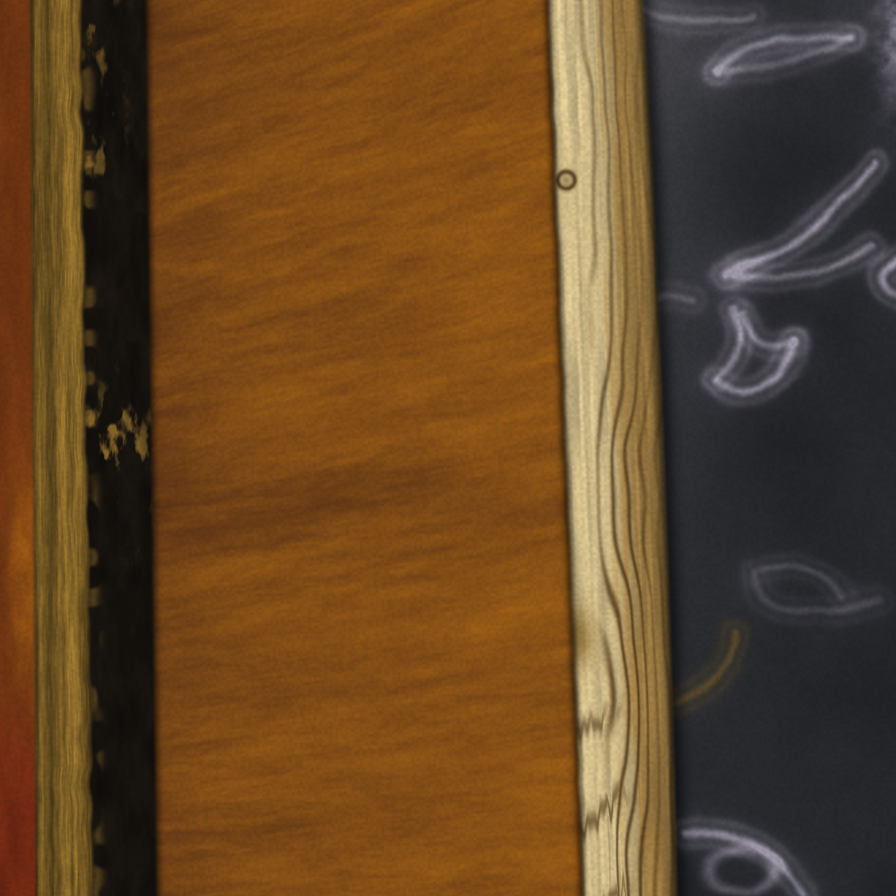
This texture is drawn by a Shadertoy shader. Its source:

```glsl
const vec3 RUST = vec3(.42, .2, .07);
const vec3 AMBER = vec3(.62, .35, .08);
const vec3 GOLD = vec3(.5, .38, .15);
const vec3 SOOT = vec3(.075, .062, .048);
const vec3 BROWN = vec3(.39, .22, .085);
const vec3 HONEY = vec3(.6, .36, .085);
const vec3 CREAM = vec3(.82, .74, .54);
const vec3 TAN = vec3(.61, .48, .26);
const vec3 UMBER = vec3(.27, .18, .07);
const vec3 SLATE = vec3(.145, .152, .168);
const vec3 HAZE = vec3(.29, .29, .31);
const vec3 SMOKE = vec3(.66, .63, .7);
const float SOFT = .0028;
const float SPECKLE = .05;
const float WISP_WIDTH = .005;

float hash(vec2 p) {
  vec3 q = fract(p.xyx * .1031);
  q += dot(q, q.yzx + 33.33);
  return fract((q.x + q.y) * q.z);
}

float noise(vec2 p) {
  vec2 i = floor(p), f = fract(p), e = vec2(1, 0);
  f *= f * (3. - 2. * f);
  return mix(mix(hash(i), hash(i + e), f.x),
    mix(hash(i + e.yx), hash(i + 1.), f.x), f.y);
}

float fbm(vec2 p) {
  float sum = 0., amp = .533;
  for (int i = 0; i < 4; i++) {
    sum += amp * noise(p);
    p = p * 2.03 + 17.;
    amp *= .5;
  }
  return sum;
}

float after(float x, float edge) { return smoothstep(-SOFT, SOFT, x - edge); }

float bump(float x, float centre, float width) {
  x = (x - centre) / width;
  return exp(-x * x);
}

// Curved filament with a halo and a parallel strand
float wisp(vec2 p, vec4 ends, vec2 bend, float gain) {
  float d = 1.;
  vec2 a = ends.xy;
  for (float s = .1; s < 1.05; s += .1) {
    vec2 b = mix(mix(ends.xy, bend, s), mix(bend, ends.zw, s), s);
    vec2 pa = p - a, ba = b - a;
    d = min(d, length(pa - ba * clamp(dot(pa, ba) / dot(ba, ba), 0., 1.)));
    a = b;
  }
  d /= WISP_WIDTH;
  return gain * (bump(d, 0., 1.) + .3 * bump(d, 2.6, 1.) + .28 * exp(-d / 3.));
}

vec3 rustStrip(vec2 p) {
  float glow = bump(p.y, .34, .13) * smoothstep(0., .025, p.x);
  vec3 col = mix(RUST, AMBER, glow * fbm(p * vec2(50, 18)) * 1.4);
  col.g *= 1. - .25 * smoothstep(.28, .1, p.y);
  return col * (.85 + .3 * fbm(p * vec2(60, 14)));
}

// Lengthwise gold fibres
vec3 goldStrip(vec2 p, float u) {
  float fibre = mix(noise(vec2(u * 17., p.y * 4.)), noise(vec2(u * 36., p.y * 45.)), .4);
  float shade = .3 * bump(u, .3, .15) + .45 * bump(u, 0., .08) + .3 * bump(u, 1., .08);
  return GOLD * (.62 + .7 * fibre) * (1. - shade);
}

vec3 sootStrip(vec2 p, float u) {
  float wear = smoothstep(.56, .76, fbm(p * vec2(70, 32) + 5.));
  float upper = smoothstep(.64, .8, p.y) * bump(u, .3, .35);
  float middle = bump(p.y, .49, .07) * bump(u, .5, .5);
  float rim = bump(u, .08, .1) * smoothstep(.45, .7, noise(p * vec2(60, 45)));
  vec3 col = SOOT * (.65 + .8 * fbm(p * vec2(80, 25)));
  return mix(col, GOLD, min(wear * (.65 * upper + 1.4 * middle) + .5 * rim, 1.));
}

// Broad panel with slanting grain
vec3 brownPanel(vec2 p, float u) {
  vec2 q = vec2(p.x, p.y - mix(.06, .3, p.y) * p.x + .012 * fbm(p * 9.));
  float light = .6 * fbm(q * vec2(3, 16)) + .65 * fbm(q * vec2(13, 85))
    + .16 * noise(q * vec2(60, 270)) - .31 + .23 * u;
  light += .22 * bump(p.y, .31, .07) + .12 * bump(p.y, .72, .12);
  light -= .3 * bump(p.y, .44, .06) * (1. - .7 * u) + .2 * bump(p.y, 1., .08) * (1. - u);
  light -= .18 * bump(u, 0., .12);
  float seam = .45 * bump(u, 0., .012) + .5 * bump(u, 1., .013);
  return mix(BROWN, HONEY, clamp(light, -.2, 1.15)) * (1. - seam);
}

// Pale board with wavering rings and a knot
vec3 paleBoard(vec2 p, float u) {
  float phase = u * 6.5 + 2.2 * noise(vec2(u * 2., p.y * 4.5)) + .5 * noise(p * vec2(40, 18));
  float fibre = noise(vec2(u * 28., p.y * 9.));
  vec3 col = mix(CREAM, TAN, smoothstep(.4, .72, u + .25 * fibre - .12)) * (.84 + .25 * fibre);
  float ring = pow(.5 + .5 * sin(6.283 * phase), 4.) * smoothstep(.22, .4, u);
  ring *= (1. - .55 * smoothstep(.65, .85, u)) * mix(.75, .4, smoothstep(.35, .8, p.y));
  float curl = bump(fract(u * .9 + .3 * fibre - p.y * 9.6), .5, .1);
  curl *= .6 * smoothstep(.24, .18, p.y) * smoothstep(.6, .35, u);
  float r = length(p - vec2(.632, .799));
  float knot = .8 * bump(r, .0095, .003) + .35 * bump(r, 0., .006);
  col = mix(col, UMBER, max(max(ring, curl), knot));
  col = mix(col, GOLD, .75 * bump(p.y, .29, .035) * bump(u, .05, .16));
  return col * (1. - .5 * bump(u, 0., .04) - .6 * bump(u, 1., .07));
}

vec3 smokyPanel(vec2 p, float edge) {
  vec2 q = p + .012 * (vec2(fbm(p * 22.), fbm(p * 22. + 40.)) - .5);
  // Upper drifts
  float s = wisp(q, vec4(.72, .99, .84, .98), vec2(.77, .97), .4);
  s += wisp(q, vec4(.8, .92, .95, .957), vec2(.84, .965), .6);
  s += wisp(q, vec4(.8, .918, .95, .957), vec2(.89, .928), .4);
  // Slanting plume
  s += wisp(q, vec4(.81, .695, .977, .815), vec2(.92, .735), .85);
  s += wisp(q, vec4(.82, .694, .972, .725), vec2(.93, .685), .55);
  s += wisp(q, vec4(1.01, .715, 1.01, .67), vec2(.96, .69), .7);
  // Closed curl
  s += wisp(q, vec4(.82, .657, .797, .578), vec2(.84, .61), .6);
  s += wisp(q, vec4(.797, .575, .887, .618), vec2(.855, .535), .7);
  s += wisp(q, vec4(.885, .618, .83, .65), vec2(.845, .6), .5);
  // Faint loop, base swirl and fleck
  s += wisp(q, vec4(.84, .36, .94, .335), vec2(.9, .385), .25);
  s += wisp(q, vec4(.84, .355, .98, .33), vec2(.86, .29), .22);
  s += wisp(q, vec4(.765, .068, .9, 0), vec2(.85, .08), .65);
  s += .5 * bump(length((q - vec2(.828, .028)) * vec2(.8, 1.2)), .03, .007);
  s += wisp(q, vec4(.738, .668, .772, .666), vec2(.755, .675), .4);
  s += bump(length((p - vec2(1, .955)) * vec2(3, 1)), 0., .07) * fbm(p * 75.);
  float arc = wisp(q, vec4(.758, .215, .82, .295), vec2(.814, .235), .4);
  float mist = bump(p.x, edge, .08) * p.y + smoothstep(.78, 1., p.y) * fbm(p * 14.);
  vec3 col = mix(SLATE * (.75 + .4 * fbm(p * 7.)), HAZE, .55 * mist);
  col = mix(col, SMOKE, min(s * (.5 + .6 * fbm(p * 30.)), .9));
  return mix(col, GOLD, arc) * (1. - .5 * bump(p.x, edge, .012));
}

void mainImage(out vec4 fragColor, in vec2 fragCoord) {
  vec2 p = fragCoord / iResolution.xy;
  float x = p.x, y = p.y, ragged = .004 * noise(vec2(3, y * 40.)) - .002;
  float gold = mix(.04, .033, y), soot = mix(.103, .09, y) + ragged;
  float brown = mix(.175, .163, y), pale = mix(.651, .612, y) + .4 * ragged;
  float slate = mix(.756, .718, y) + .016 * y * (1. - y);
  vec3 col = rustStrip(p);
  col = mix(col, goldStrip(p, (x - gold) / (soot - gold)), after(x, gold));
  col = mix(col, sootStrip(p, (x - soot) / (brown - soot)), after(x, soot));
  col = mix(col, brownPanel(p, (x - brown) / (pale - brown)), after(x, brown));
  col = mix(col, paleBoard(p, (x - pale) / (slate - pale)), after(x, pale));
  if (x > slate - SOFT) col = mix(col, smokyPanel(p, slate), after(x, slate));
  col *= 1. + SPECKLE * (2. * noise(p * 330.) - 1.);
  fragColor = vec4(col, 1);
}
```
